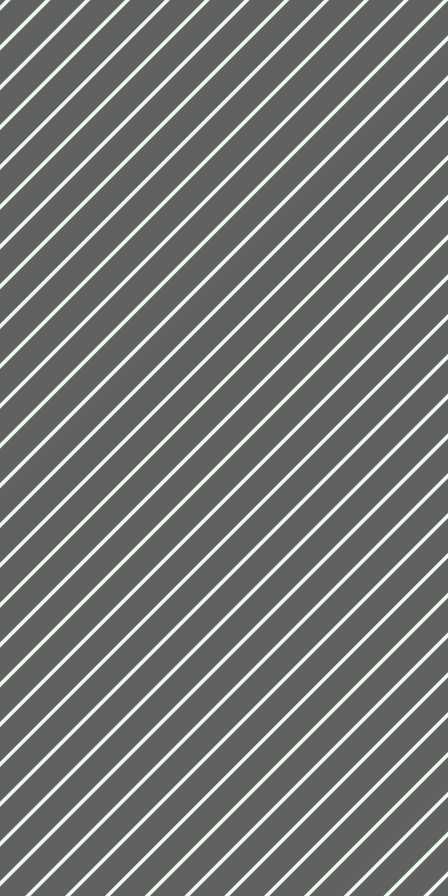
Give the GLSL for this pattern, as a Shadertoy shader.

```glsl
// Thin pale mint diagonal pinstripes, evenly spaced on a flat dark grey ground.

// Distance to the nearest of a family of parallel lines, with offset in periods.
float stripeDistance(float across, float spacing, float offset) {
    return abs(fract(across / spacing + offset + 0.5) - 0.5) * spacing;
}

void mainImage(out vec4 fragColor, in vec2 fragCoord) {
    // Canvas width is one unit
    vec2 p = fragCoord / iResolution.x;
    float pixel = 1.0 / iResolution.x;

    // Stripes rise to the right at 45 degrees
    float across = dot(p, normalize(vec2(1.0, -1.0)));
    float d = stripeDistance(across, 0.06283, 0.303);

    // Edge coverage over one pixel
    float stripe = clamp(0.5 + (0.0041 - d) / pixel, 0.0, 1.0);

    vec3 ground = vec3(0.38);
    vec3 mint = vec3(0.925, 0.98, 0.935);
    fragColor = vec4(mix(ground, mint, stripe), 1.0);
}
```
